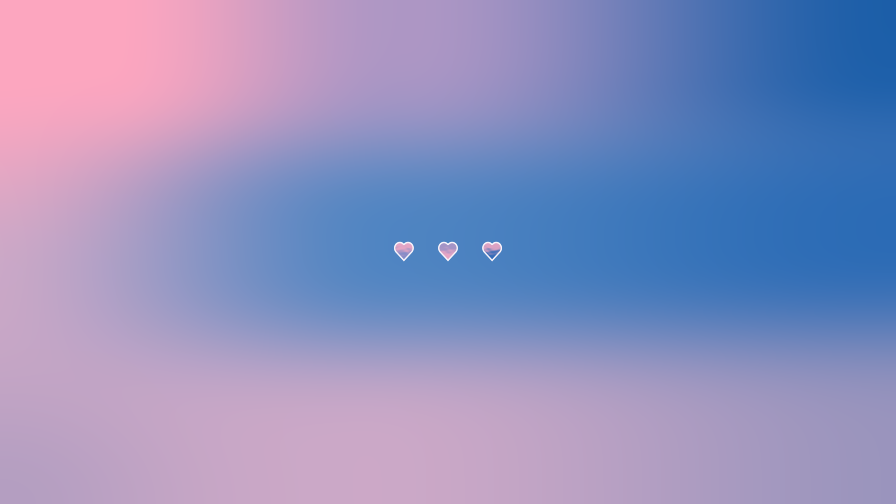
Write a Shadertoy shader that draws this background.

```glsl
// Soft dusk gradient with a row of three small outlined hearts at its centre.
// The sky is layered: a mauve base, a pink-to-blue upper ramp and a blurred
// blue band. Each heart is a distance function filled with sine-wave clouds.

#define BAND_HEIGHT 0.51
#define BAND_WIDTH 0.215
#define HEART_SIZE 0.0355
#define HEART_SPACING 0.0875
#define OUTLINE 0.085
#define PINK vec3(0.99, 0.65, 0.75)
#define MAUVE vec3(0.80, 0.66, 0.78)
#define LILAC vec3(0.68, 0.59, 0.77)
#define SKY_BLUE vec3(0.31, 0.52, 0.76)
#define DEEP_BLUE vec3(0.11, 0.37, 0.66)

float dot2(vec2 v) { return dot(v, v); }

// Signed distance to a heart with its tip at the origin, about 1.1 tall
float heartDistance(vec2 p) {
    p.x = abs(p.x);
    if (p.x + p.y > 1.0) return length(p - vec2(0.25, 0.75)) - sqrt(2.0) / 4.0;
    float nearest = min(dot2(p - vec2(0.0, 1.0)), dot2(p - 0.5 * max(p.x + p.y, 0.0)));
    return sqrt(nearest) * sign(p.x - p.y);
}

vec3 background(vec2 uv) {
    // Mauve ground, cooler toward the right and the lower left corner
    vec3 color = mix(MAUVE, vec3(0.60, 0.58, 0.74), smoothstep(0.4, 1.05, uv.x));
    float corner = exp(-dot2(uv / vec2(0.20, 0.25)));
    color = mix(color, vec3(0.68, 0.61, 0.75), 0.8 * corner);

    // Upper ramp from pink through lilac to blue
    vec3 upper = mix(PINK, LILAC, smoothstep(0.12, 0.45, uv.x));
    upper = mix(upper, DEEP_BLUE, smoothstep(0.45, 1.0, uv.x));
    color = mix(color, upper, smoothstep(0.45, 0.85, uv.y));

    // Blue band, fading out toward the left
    float center = BAND_HEIGHT + 0.04 * uv.x * uv.x;
    float width = BAND_WIDTH + 0.02 * uv.x;
    float band = exp(-pow(abs(uv.y - center) / width, 3.0));
    band *= smoothstep(-0.03, 0.45, uv.x);
    vec3 bandColor = mix(SKY_BLUE, vec3(0.17, 0.42, 0.71), smoothstep(0.4, 1.0, uv.x));
    return mix(color, bandColor, band);
}

// Streaky sunset inside a heart; id runs from -1 to 1
vec3 heartFill(vec2 p, float id) {
    float streaks = 0.6 * sin(15.0 * p.y + 3.0 * sin(4.0 * p.x + id))
                  + 0.4 * sin(29.0 * p.y - 5.0 * p.x + 2.0 * id);
    float rise = smoothstep(0.3, 0.85, p.y + 0.13 * streaks);
    float glow = abs(id) < 0.5 ? 1.0 - 0.7 * rise : rise;
    vec3 shade = mix(vec3(0.53, 0.55, 0.78), vec3(0.20, 0.42, 0.72), max(id, 0.0));
    return mix(shade, vec3(0.94, 0.66, 0.77), 0.9 * glow);
}

void mainImage(out vec4 fragColor, in vec2 fragCoord) {
    vec2 uv = fragCoord / iResolution.xy;
    vec3 color = background(uv);

    // Row of hearts, one cell each
    vec2 q = (fragCoord - 0.5 * iResolution.xy) / iResolution.y;
    float id = clamp(floor(q.x / HEART_SPACING + 0.5), -1.0, 1.0);
    q.x -= id * HEART_SPACING;
    vec2 p = q / (HEART_SIZE * vec2(0.92, 1.0)) + vec2(0.0, 0.53);
    float d = heartDistance(p);
    float blur = 0.6 / (iResolution.y * HEART_SIZE);
    float body = 1.0 - smoothstep(-blur, blur, d);
    float rim = smoothstep(-blur, blur, d + OUTLINE);
    vec3 heart = mix(heartFill(p, id), vec3(0.97, 0.95, 0.98), rim);

    fragColor = vec4(mix(color, heart, body), 1.0);
}
```
